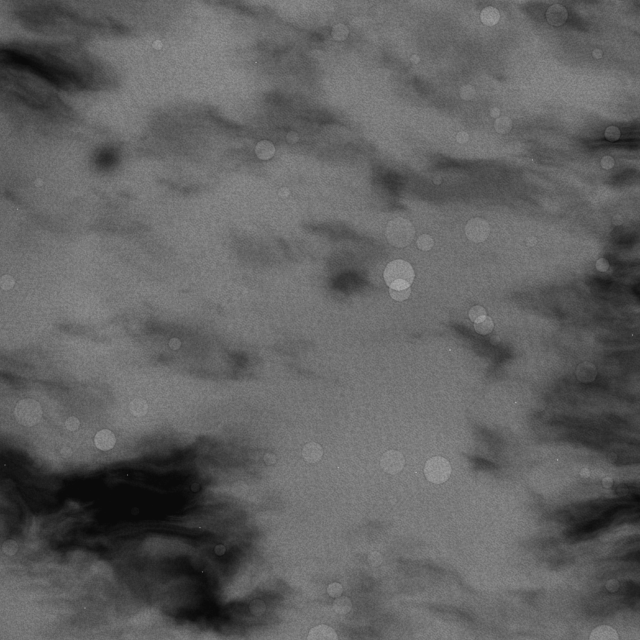
A Shadertoy shader for this texture:

```glsl
float hash(vec2 p) {
    return fract(sin(dot(p, vec2(127.1, 311.7))) * 43758.5453);
}

float noise(vec2 p) {
    vec2 cell = floor(p), f = fract(p);
    f = f * f * (3.0 - 2.0 * f);
    return mix(mix(hash(cell), hash(cell + vec2(1, 0)), f.x),
               mix(hash(cell + vec2(0, 1)), hash(cell + vec2(1, 1)), f.x), f.y);
}

float fbm(vec2 p) {
    float sum = 0.0, amp = 0.516;
    for (int i = 0; i < 5; i++) {
        sum += amp * noise(p);
        p = mat2(1.9, 0.5, -0.5, 1.9) * p + 7.3;
        amp *= 0.5;
    }
    return sum;
}

float blob(vec2 uv, vec2 center, vec2 size) {
    vec2 d = (uv - center) / size;
    return exp(-dot(d, d));
}

// Where the dark smoke gathers: corners and right edge
float murkDensity(vec2 uv) {
    float m = 1.1 * blob(uv, vec2(0.04, 0.88), vec2(0.12, 0.09));
    m += 1.7 * blob(uv, vec2(0.20, 0.23), vec2(0.13, 0.065));
    m += 1.5 * blob(uv, vec2(0.36, 0.07), vec2(0.09, 0.09));
    m += 0.7 * blob(uv, vec2(0.13, 0.12), vec2(0.17, 0.15));
    m += 1.0 * blob(uv, vec2(0.0, 0.24), vec2(0.06, 0.09));
    m += 0.5 * blob(uv, vec2(0.32, 0.33), vec2(0.14, 0.06));
    m += 1.9 * blob(uv, vec2(1.0, 0.16), vec2(0.13, 0.11));
    m += 1.5 * blob(uv, vec2(1.0, 0.56), vec2(0.11, 0.07));
    m += 1.0 * blob(uv, vec2(0.97, 0.79), vec2(0.06, 0.07));
    m += 0.6 * blob(uv, vec2(0.97, 0.40), vec2(0.13, 0.30));
    return 1.0 - exp(-m);
}

// Pale, slightly eight-sided disc with a thin dark rim
float bubble(vec2 p, float radius, float glow) {
    float sector = 0.7854;
    float bend = cos(mod(atan(p.y, p.x), sector) - 0.5 * sector);
    float d = length(p) * mix(1.0, bend, 0.5) - radius;
    float rim = exp(-pow((d - 0.001) / 0.0015, 2.0));
    return glow * smoothstep(0.0015, -0.0015, d) - (0.012 + 0.25 * glow) * rim;
}

void mainImage(out vec4 fragColor, in vec2 fragCoord) {
    vec2 uv = fragCoord / iResolution.xy;

    // Soft uneven backdrop, brighter toward the top
    float tone = 0.475 + 0.16 * (fbm(uv * vec2(3.0, 4.0) + 2.0) - 0.5);
    tone += 0.05 * blob(uv, vec2(0.5, 0.95), vec2(0.5, 0.35));
    tone -= 0.07 * smoothstep(0.15, 0.0, uv.x);
    tone -= 0.04 * smoothstep(0.75, 1.0, uv.x);

    // Faint drifting wisps, broad and fine
    vec2 warp = vec2(fbm(uv * 6.0 + 11.0), fbm(uv * 6.0 + 31.0)) - 0.5;
    vec2 tilted = mat2(0.98, 0.17, -0.17, 0.98) * uv;
    float wisp = fbm(tilted * vec2(7.0, 12.0) + 0.9 * warp);
    float feather = fbm(tilted * vec2(14.0, 28.0) + 1.5 * warp + 20.0);
    tone -= 0.15 * smoothstep(0.42, 0.85, wisp);
    tone -= 0.13 * smoothstep(0.45, 0.85, feather) * smoothstep(0.3, 0.65, wisp);

    // Dense smoke broken into streaks, and one round spot
    float streak = fbm(uv * vec2(9.0, 20.0) + 2.4 * warp + 50.0);
    float smoke = murkDensity(uv + 0.08 * warp) * (0.2 + 1.3 * (0.5 + 1.5 * (streak - 0.5)));
    tone *= 1.0 - 0.93 * smoothstep(0.12, 1.0, smoke);
    tone *= 1.0 - 0.62 * blob(uv + 0.02 * warp, vec2(0.165, 0.755), vec2(0.026));

    // Scattered bubbles, mostly small and faint
    for (int i = 0; i < 62; i++) {
        float id = float(i);
        vec2 center = vec2(hash(vec2(id, 1.3)), hash(vec2(id, 5.7)));
        float size = hash(vec2(id, 9.1));
        float radius = mix(0.007, 0.024, size * size);
        float glow = mix(0.015, 0.11, (0.3 + 0.7 * size) * hash(vec2(id, 3.9)));
        tone += bubble(uv - center, radius, glow);
    }

    // Tiny bright specks
    for (int i = 0; i < 14; i++) {
        vec2 spot = vec2(hash(vec2(i, 21.7)), hash(vec2(i, 27.3)));
        tone += 0.2 * smoothstep(0.002, 0.0005, distance(uv, spot));
    }

    // Film grain on a turned grid, weaker in the shadows
    vec2 turned = mat2(0.8, 0.6, -0.6, 0.8) * uv;
    float grain = 0.65 * noise(turned * 560.0) + 0.35 * noise(uv * 390.0 + 9.0) - 0.5;
    tone += grain * (0.02 + 0.22 * tone);

    fragColor = vec4(vec3(clamp(tone, 0.04, 1.0)), 1.0);
}
```
